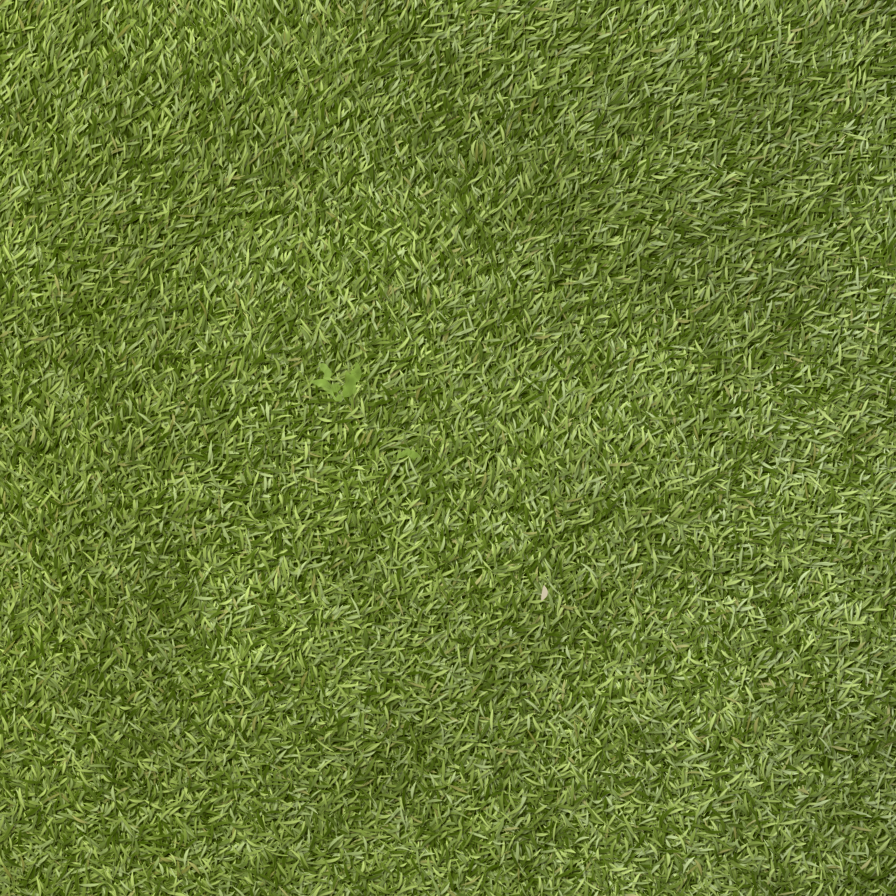
This texture is drawn by a WebGL 2 fragment shader. Its source:

```glsl
#version 300 es
precision highp float;
// Sunlit mown lawn: layered short grass blades with a small broad-leaved weed.

uniform vec2 u_resolution;
out vec4 fragColor;

float hash(vec2 p) {
    return fract(sin(dot(p, vec2(127.1, 311.7))) * 43758.5453);
}

vec4 hash4(vec2 p) {
    float s = dot(p, vec2(127.1, 311.7));
    return fract(sin(s + vec4(0.0, 17.3, 41.9, 73.7)) * vec4(43758.5453, 23421.6, 31873.2, 51749.3));
}

float noise(vec2 p) {
    vec2 i = floor(p), f = fract(p);
    f = f * f * (3.0 - 2.0 * f);
    return mix(mix(hash(i), hash(i + vec2(1, 0)), f.x),
               mix(hash(i + vec2(0, 1)), hash(i + vec2(1, 1)), f.x), f.y);
}

// Tapered, bent blade along +x, centred on the origin: x = distance, y = position along it
vec2 blade(vec2 p, float halfLength, float halfWidth, float bend) {
    float t = clamp(p.x / halfLength, -1.0, 1.0);
    p.y -= bend * (t * t - 0.5);
    float width = halfWidth * (1.0 - 0.75 * t * t);
    float d = length(vec2(p.x - t * halfLength, p.y)) - width;
    return vec2(d, 0.5 + 0.5 * t);
}

vec2 toAxis(vec2 p, float angle) {
    float c = cos(angle), s = sin(angle);
    return vec2(c * p.x + s * p.y, c * p.y - s * p.x);
}

// Dominant lean of the grass, more upright on the left
float leanAngle(vec2 p) {
    return 1.4 - 0.6 * p.x + 0.25 * sin(p.x * 9.0 + p.y * 5.0) + 0.2 * sin(p.y * 17.0 - p.x * 11.0);
}

void main() {
    vec2 uv = gl_FragCoord.xy / u_resolution.y;
    float soft = max(0.8 / u_resolution.y, 0.0011);

    // Dark soil and shaded undergrowth
    vec3 color = mix(vec3(0.15, 0.20, 0.05), vec3(0.30, 0.37, 0.12), noise(uv * 210.0));

    // Blades, one per jittered cell, stacked from bottom to top
    const float cellSize = 0.016;
    for (int layer = 0; layer < 16; layer++) {
        vec2 shift = vec2(0.37, 0.61) * float(layer);
        vec2 cell = floor(uv / cellSize + shift);
        for (int k = 0; k < 9; k++) {
            vec2 id = cell + vec2(k % 3, k / 3) - 1.0;
            vec4 h = hash4(id + float(layer) * 19.7);
            vec4 g = hash4(id + float(layer) * 31.3 + 7.1);
            vec2 center = (id + h.xy - shift) * cellSize;
            vec2 offset = uv - center;
            if (dot(offset, offset) > 0.0003) continue;

            float spread = mix(3.2, 1.9, clamp(center.y, 0.0, 1.0));
            float angle = leanAngle(center) + (h.z - 0.5) * spread;
            float halfLength = mix(0.005, 0.0125, g.x);
            float halfWidth = mix(0.0010, 0.0019, g.y);
            float bend = (g.z - 0.5) * 0.004;

            // Shadow falls to the lower right of each blade
            vec2 shade = blade(toAxis(offset - vec2(0.0014, -0.0018), angle), halfLength, halfWidth, bend);
            color *= 1.0 - 0.24 * smoothstep(0.0014, -0.0012, shade.x);

            vec2 leaf = blade(toAxis(offset, angle), halfLength, halfWidth, bend);
            vec3 tint = mix(vec3(0.24, 0.32, 0.07), vec3(0.69, 0.76, 0.43), h.w);
            tint = mix(tint, tint * vec3(0.99, 0.98, 1.16), step(0.6, g.w));
            tint = mix(tint, vec3(0.62, 0.58, 0.34), 0.6 * step(0.96, g.w));
            tint *= mix(0.86, 1.1, leaf.y);
            color = mix(color, tint, smoothstep(soft, -soft, leaf.x));
        }
    }

    // Broad weed leaves in a ragged cluster, the last one growing apart
    for (int i = 0; i < 7; i++) {
        vec4 h = hash4(vec2(i, 8.6));
        float angle = 0.5 + float(i) * 0.45 + h.x * 0.7;
        vec2 center = vec2(0.385, 0.56) + vec2(cos(angle), sin(angle)) * mix(0.008, 0.045, h.y);
        if (i == 6) center = vec2(0.457, 0.492);
        vec2 q = toAxis(uv - center, 1.6 + (angle - 1.6) * 0.7);
        vec2 leaf = blade(q, mix(0.010, 0.018, h.z), 0.0065, 0.005);
        float edge = leaf.x + 0.007 * (noise(uv * 130.0) - 0.25);
        vec3 tint = mix(vec3(0.40, 0.50, 0.18), vec3(0.56, 0.67, 0.33), h.w);
        tint *= 0.84 + 0.26 * noise(uv * 120.0);
        color = mix(color, tint, 0.85 * smoothstep(soft, -soft, edge));
    }

    // Pale dry fleck
    float fleck = blade(toAxis(uv - vec2(0.607, 0.338), 1.4), 0.008, 0.0035, 0.002).x;
    color = mix(color, vec3(0.76, 0.72, 0.58), smoothstep(soft, -soft, fleck));

    // Broad patches: worn tufts and a slightly cooler right side
    float patches = 0.55 * noise(uv * 7.0 + 3.0) + 0.45 * noise(uv * 22.0);
    color *= 0.89 + 0.24 * patches;
    color *= mix(vec3(1.0, 1.01, 0.95), vec3(0.99, 0.99, 1.05), clamp(uv.x, 0.0, 1.0));

    // Warm sunlight: lifts the greens and drains blue from the shadows
    color = vec3(0.415, 0.49, 0.20) + (color - vec3(0.383, 0.45, 0.207)) * vec3(1.1, 1.1, 1.22);

    fragColor = vec4(clamp(color, 0.0, 1.0), 1.0);
}
```
